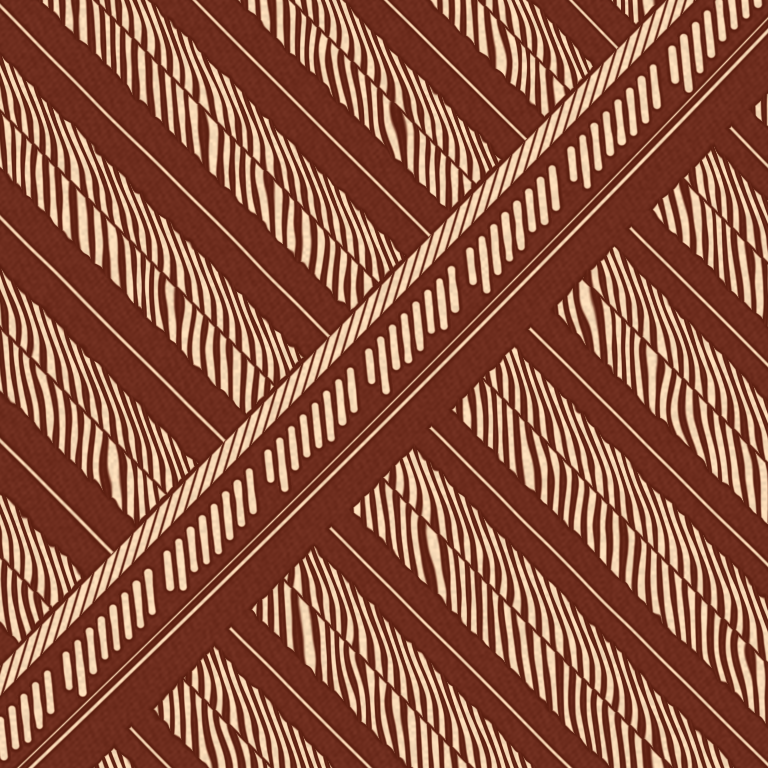
Write a Shadertoy shader that draws this pattern.

```glsl
// Woven cloth: diagonal striped panels split by a twisted cord, a fringe and a double line.

const vec3 DARK = vec3(0.34, 0.105, 0.05);
const vec3 BROWN = vec3(0.45, 0.19, 0.13);
const vec3 TAN = vec3(0.75, 0.55, 0.44);
const vec3 CREAM = vec3(0.99, 0.87, 0.73);

float hash(vec2 p) {
    return fract(sin(dot(p, vec2(127.1, 311.7))) * 43758.5453);
}

float noise(vec2 p) {
    vec2 i = floor(p), f = fract(p);
    f = f * f * (3.0 - 2.0 * f);
    return mix(mix(hash(i), hash(i + vec2(1, 0)), f.x),
               mix(hash(i + vec2(0, 1)), hash(i + vec2(1, 1)), f.x), f.y);
}

float segment(vec2 p, vec2 a, vec2 b) {
    vec2 pa = p - a, ba = b - a;
    return length(pa - ba * clamp(dot(pa, ba) / dot(ba, ba), 0.0, 1.0));
}

// Striped bands with a thin thread between them; phase counts the bands.
float bands(vec2 p, float phase, vec2 span, float panelEnd, float threadEnd) {
    float f = (fract(phase) - span.x) / (span.y - span.x);
    float width = 0.186 * (span.y - span.x);

    // Stripes hook over at the upper edge and waver like wood grain below it
    float lower = 1.0 - smoothstep(0.4, 0.65, f);
    float u = p.x - 0.07 * p.y + 0.02 * smoothstep(0.68, 1.05, f);
    u += (0.006 + 0.012 * lower) * (noise(p * vec2(24.0, 13.0)) - 0.5);
    u += 0.005 * step(0.5, f);
    float stripe = abs(fract(u * 63.0) - 0.5) - 0.2 - 0.15 * noise(p * vec2(60.0, 35.0));
    float ragged = 0.006 * (noise(p * 80.0) - 0.5);

    float panel = max(stripe / 63.0, (abs(f - 0.5) - 0.5) * width + ragged);
    panel = max(panel, 0.0014 - abs(f - 0.5) * width);
    panel = max(panel, panelEnd + ragged * 0.5);

    float wave = 0.002 * (noise(p * 14.0) - 0.5);
    float thread = abs((phase - round(phase)) * 0.186 + wave) - 0.0021;
    return min(panel, max(thread, threadEnd));
}

// Clusters of eight short tassels hanging below the cord
float fringe(vec2 p, float across) {
    float x = p.x - 0.1 * (across - 0.935) - 0.349;
    float cluster = floor((x + 0.012) / 0.1315);
    float k = clamp(round((x - cluster * 0.1315) / 0.0153), 0.0, 7.0);
    float top = 0.349 + cluster * 0.1315 + k * 0.0153;
    float len = 0.046 + 0.012 * hash(vec2(cluster, k));
    len += k == 1.0 ? 0.012 : k == 0.0 ? -0.012 : 0.0;
    vec2 a = vec2(top, 0.939 - top);
    float radius = 0.0052 + 0.0015 * (noise(p * 55.0) - 0.5);
    return segment(p, a, a + vec2(0.1, 1.0) * len) - radius;
}

// Cord of steep twisted strands
float cord(vec2 p, float across) {
    float edge = abs(across - 0.887) / 1.414 - 0.0135;
    float strand = (abs(fract((p.x + 0.3 * p.y) * 84.0) - 0.5) - 0.4) / 84.0;
    return max(edge, strand);
}

void mainImage(out vec4 fragColor, in vec2 fragCoord) {
    vec2 p = fragCoord / iResolution.xy;
    p.y = 1.0 - p.y;                 // measured from the top
    float across = p.x + p.y;
    float along = p.x - p.y;

    // Panels on the two sides of the cord
    float bow = (along - 0.085) / 0.658;
    float leftPhase = (along + 0.047 - 0.039 * (1.0 - bow * bow)) / 0.263;
    float rightPhase = (along - 0.003) / 0.2604;
    float d = across < 0.95
        ? bands(p, leftPhase, vec2(0.23, 0.77), (across - 0.860) / 1.414, (across - 0.867) / 1.414)
        : bands(p, rightPhase, vec2(0.2, 0.82), (1.122 - across) / 1.414, (1.117 - across) / 1.414);

    // Central trim
    d = min(d, cord(p, across));
    d = min(d, fringe(p, across));
    float sag = across - 0.006 * (1.0 - 2.0 * along * along);
    d = min(d, abs(sag - 1.029) / 1.414 - 0.0012);
    d = min(d, abs(sag - 1.045) / 1.414 - 0.0024);

    // Woven ground, darker beside the light threads
    float weave = 0.5 + 0.25 * sin(across * 720.0) + 0.25 * sin(p.x * 560.0 - p.y * 250.0);
    float grain = noise(p * 240.0);
    vec3 col = mix(DARK, BROWN, 0.5 + 0.3 * weave + 0.35 * grain);
    col = mix(col, DARK, 0.8 * (1.0 - smoothstep(0.001, 0.006, d)));

    // Light threads with a soft tan rim
    vec3 ink = mix(TAN, CREAM, smoothstep(-0.0005, 0.0022, -d));
    ink *= 0.93 + 0.1 * grain;
    float aa = 0.9 / iResolution.y;
    col = mix(col, ink, 1.0 - smoothstep(-aa, aa, d));
    fragColor = vec4(col, 1.0);
}
```
